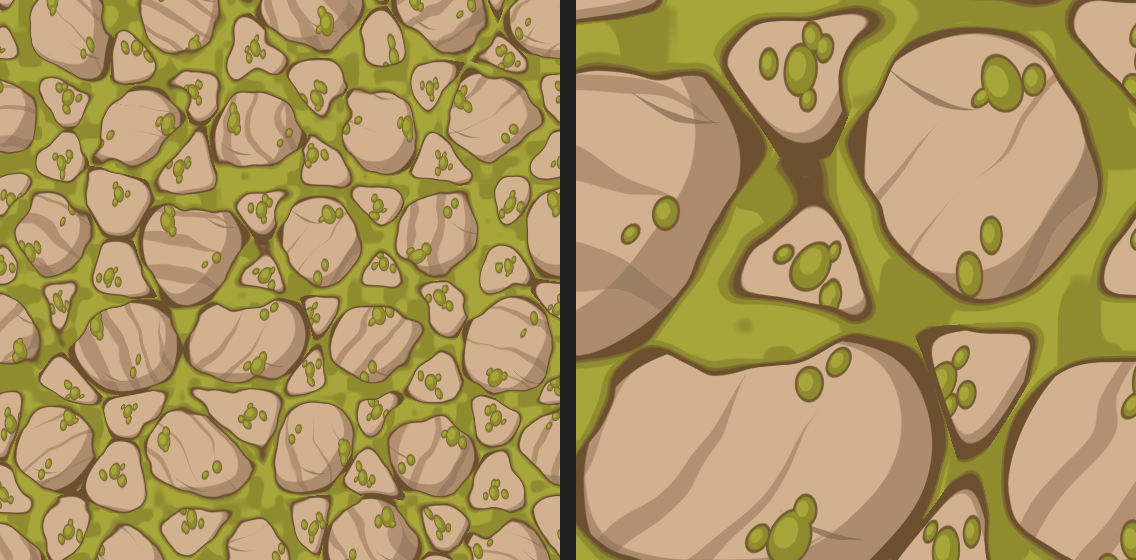
Left: the whole. Right: its middle third, enlarged.
Reproduce this texture procedurally as a Shadertoy shader.

```glsl
// Cartoon cobblestones: large banded boulders, small filler stones, mossy joints.
const vec3 STONE      = vec3(0.825, 0.695, 0.565);
const vec3 STONE_DARK = vec3(0.68, 0.55, 0.43);
const vec3 SOIL       = vec3(0.42, 0.31, 0.18);
const vec3 MOSS_RIM   = vec3(0.49, 0.42, 0.19);
const vec3 MOSS       = vec3(0.56, 0.55, 0.19);
const vec3 MOSS_LIGHT = vec3(0.65, 0.65, 0.23);
const vec2 PITCH      = vec2(0.225, 0.195);  // spacing of the boulders
const vec2 SHADE_DIR  = vec2(0.75, -0.66);   // side turned from the light
const float BOULDER_WEIGHT = 0.0057;         // growth of boulders over fillers
const float JOINT = 0.0035;                  // half width of bare joints
const float BAND_PERIOD = 0.052;
const float TAU = 6.2831853;

float hash(vec2 p) { return fract(sin(dot(p, vec2(127.1, 311.7))) * 43758.5453); }
vec2 hash2(vec2 p) { return vec2(hash(p), hash(p + 57.3)); }

float noise(vec2 p) {
    vec2 i = floor(p), f = fract(p);
    f = f * f * (3.0 - 2.0 * f);
    return mix(mix(hash(i), hash(i + vec2(1, 0)), f.x),
               mix(hash(i + vec2(0, 1)), hash(i + vec2(1, 1)), f.x), f.y);
}

vec2 polar(float a) { return vec2(cos(a), sin(a)); }

// Coverage of the region where d < 0
float fill(float d) {
    float aa = 0.8 / iResolution.y;
    return 1.0 - smoothstep(-aa, aa, d);
}

// Stone centre (xy) and weight (z); kind 0 is a boulder, 1 and 2 fill the junctions
vec3 stoneSite(vec2 cell, int kind) {
    vec2 key = cell + float(kind) * 19.7;
    vec2 base = cell + vec2(0.5 * mod(cell.y, 2.0), 0.0);
    if (kind == 1) base += vec2(0.5, 0.333);
    if (kind == 2) base += vec2(0.0, 0.667);
    vec2 jitter = (hash2(key) - 0.5) * (kind == 0 ? 0.05 : 0.035);
    float h = hash(key + 7.7);
    float weight = kind == 0 ? BOULDER_WEIGHT + 0.002 * (h - 0.5)
                 : (h < 0.12 ? -0.02 : 0.003 * (h - 0.55));
    return vec3(base * PITCH + jitter, weight);
}

void mainImage(out vec4 fragColor, in vec2 fragCoord) {
    vec2 uv = fragCoord / iResolution.y;
    // Bend space so that outlines are irregular
    vec2 p = uv + 0.035 * (vec2(noise(uv * 6.0), noise(uv * 6.0 + 31.0)) - 0.5)
                + 0.007 * (vec2(noise(uv * 21.0), noise(uv * 21.0 + 11.0)) - 0.5);
    vec2 home = floor(p / PITCH);

    // Owning stone: weighted Voronoi cell
    float best = 1e5;
    vec3 own = vec3(0.0);
    bool boulder = true;
    for (int j = -2; j <= 2; j++)
    for (int i = -2; i <= 2; i++)
    for (int k = 0; k < 3; k++) {
        vec3 s = stoneSite(home + vec2(i, j), k);
        vec2 r = p - s.xy;
        float f = dot(r, r) - s.z;
        if (f < best) { best = f; own = s; boulder = k == 0; }
    }

    // Rounded edge distance, and the same with the shaded side pushed inward
    float sharp = boulder ? 65.0 : 120.0;
    float shadeWidth = boulder ? 0.029 : 0.007;
    float edgeSum = 0.0, shadeSum = 0.0;
    for (int j = -2; j <= 2; j++)
    for (int i = -2; i <= 2; i++)
    for (int k = 0; k < 3; k++) {
        vec3 s = stoneSite(home + vec2(i, j), k);
        vec2 toward = s.xy - own.xy, r = p - s.xy;
        float len = length(toward);
        if (len < 1e-5) continue;
        float e = (dot(r, r) - s.z - best) / (2.0 * len);
        float push = shadeWidth * max(0.0, dot(toward / len, SHADE_DIR));
        edgeSum += exp(-sharp * e);
        shadeSum += exp(-sharp * (e - push));
    }
    float edge = -log(edgeSum) / sharp;
    float shade = -log(shadeSum) / sharp;

    vec2 q = p - own.xy;
    vec2 id = floor(own.xy * 900.0);
    vec3 col = STONE;

    if (boulder) {
        // Wavy mineral bands of uneven width
        vec2 dir = polar(hash(id) * TAU);
        float across = dot(q, dir), along = dot(q, vec2(-dir.y, dir.x));
        float s = across + 5.0 * (hash(id + 3.0) - 0.5) * along * along
                + 0.035 * noise(p * 13.0 + id) + 0.008 * noise(p * 38.0);
        float width = mix(-0.07, 0.28, noise(p * 8.0 + id * 0.37));
        float band = (abs(fract(s / BAND_PERIOD) - 0.5) - width) * BAND_PERIOD;
        col = mix(col, STONE_DARK * 1.03, fill(band));
        // A short tapering crack
        vec2 c = q - 0.055 * polar(hash(id + 5.0) * TAU);
        float crack = abs(c.y - 9.0 * c.x * c.x + 0.4 * c.x) - 0.0022 * (1.0 - abs(c.x) / 0.025);
        col = mix(col, STONE_DARK * 0.9, fill(crack));
    }
    col = mix(col, min(col, STONE_DARK) * mix(0.9, 1.0, step(0.74, col.r)), fill(shade - JOINT));

    // Moss cushions lying on the stone: a large one with small companions
    float size = boulder ? 0.0125 : 0.0095;
    float turn = hash(id + 9.0) * TAU;
    vec2 cluster = (boulder ? 0.055 : 0.006) * polar(turn);
    float spot = 1.0, spotLight = 1.0;
    for (int k = 0; k < 5; k++) {
        float n = float(k), h = hash(id + n * 4.3);
        vec2 at = cluster + (k == 0 ? 0.0 : 0.014 + 0.008 * h) * polar(turn + n * 2.2 + h);
        if (boulder && k > 2) at = -cluster * (0.8 + 0.2 * h) + 0.012 * polar(n * 2.5);
        float r = size * (k == 0 ? 1.0 : 0.3 + 0.4 * h);
        vec2 tall = polar(0.9 + 1.1 * h), o = q - at;
        vec2 e = vec2(dot(o, tall) * 0.75, dot(o, vec2(-tall.y, tall.x)) * 1.15);
        spot = min(spot, length(e) - r);
        spotLight = min(spotLight, length(e + vec2(-0.15, -0.25) * r) - 0.6 * r);
    }
    col = mix(col, mix(SOIL, MOSS_RIM, 0.5), fill(spot - 0.0016));
    col = mix(col, MOSS, fill(spot));
    col = mix(col, MOSS_LIGHT, fill(spotLight));

    // Soil joints, then moss creeping along them in lobes
    float lobes = 0.6 * noise(uv * 24.0 + 5.0) + 0.4 * noise(uv * 9.0 + 40.0);
    float moss = edge - mix(-0.019, 0.025, lobes) - 0.002 * noise(uv * 70.0);
    col = mix(col, SOIL, fill(min(edge - JOINT, moss - 0.0035)));
    col = mix(col, MOSS_RIM, fill(moss - 0.0012));
    col = mix(col, MOSS, fill(moss));
    float glint = 0.42 - noise(uv * vec2(46.0, 38.0) + 17.0);
    col = mix(col, MOSS_LIGHT, fill(max(moss + 0.0028, glint * 0.02)));

    fragColor = vec4(col, 1.0);
}
```
